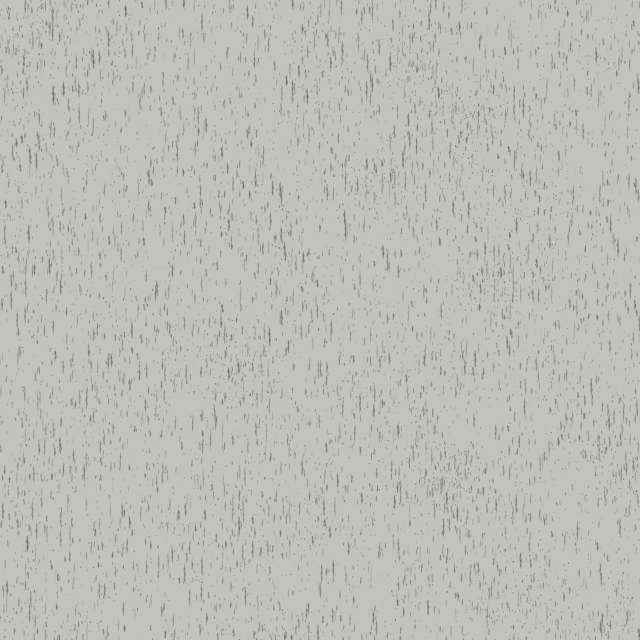
A three.js fragment shader for this texture:

```glsl
// Pale grey surface flecked with fine vertical dark scratches that gather in worn patches.
varying vec2 vUv;

float hash(vec2 p) {
  return fract(sin(dot(p, vec2(127.1, 311.7))) * 43758.545);
}

vec2 hash2(vec2 p) {
  return vec2(hash(p), hash(p + vec2(37.3, 91.7)));
}

// Cellular blobs of wear: few strong, most faint, with warped outlines
float wornPatches(vec2 uv) {
  vec2 warped = uv * 5.0;
  warped += 0.13 * sin(warped.yx * vec2(7.0, 5.0) + 1.3);
  warped += 0.06 * sin(warped.yx * vec2(19.0, 16.0));
  vec2 cell = floor(warped);
  float wear = 0.0;
  for (int j = -1; j <= 1; j++) {
    for (int i = -1; i <= 1; i++) {
      vec2 id = cell + vec2(float(i), float(j));
      vec2 offset = warped - id - hash2(id + 5.0);
      float strength = pow(hash(id + 23.0), 2.0);
      wear = max(wear, strength * exp(-14.0 * dot(offset, offset)));
    }
  }
  return wear;
}

// Broad, faint drift in how many scratches there are
float drift(vec2 uv) {
  return 0.5 * sin(uv.x * 17.0 + 2.0 * sin(uv.y * 11.0))
       + 0.5 * sin(uv.y * 21.0 + 2.5 * sin(uv.x * 13.0 + 1.0));
}

// One blunt, ragged scratch per cell; share is the chance that it is present.
// size holds the largest half width and half length in canvas units.
float scratches(vec2 uv, vec2 grid, vec2 size, float share, float seed) {
  vec2 cell = floor(uv * grid);
  float ink = 0.0;
  for (int j = -1; j <= 1; j++) {
    for (int i = -1; i <= 1; i++) {
      vec2 id = cell + vec2(float(i), float(j));
      vec2 p = uv - (id + hash2(id + seed)) / grid;
      vec2 vary = hash2(id + seed + 61.0);
      float present = smoothstep(0.0, 0.06, share - hash(id + seed + 17.0));
      float tone = mix(0.4, 1.0, hash(id + seed + 29.0));

      // Blunt ends, slight lean and an uneven width
      float along = p.y / (size.y * mix(0.3, 1.0, vary.y * vary.y));
      float phase = 6.28 * vary.x;
      p.x += p.y * 0.08 * (vary.x - 0.5) + 0.0003 * sin(p.y * 480.0 + phase);
      float ragged = 1.0 + 0.3 * sin(p.y * 700.0 + phase * 3.0);
      float taper = 1.0 - along * along * along * along;
      float halfWidth = size.x * mix(0.4, 1.0, vary.x) * ragged * taper;
      float edge = abs(p.x) - max(halfWidth, -0.003);
      ink = max(ink, present * tone * (1.0 - smoothstep(-0.0014, 0.0014, edge)));
    }
  }
  return ink;
}

void main() {
  float wear = wornPatches(vUv);
  float spread = drift(vUv);

  // Long scratches, short nicks and tiny specks
  float ink = scratches(vUv, vec2(98.0, 46.0), vec2(0.0012, 0.015),
                        0.38 + 0.1 * spread + 0.4 * wear, 3.0);
  ink = max(ink, scratches(vUv, vec2(155.0, 78.0), vec2(0.0008, 0.006),
                           0.21 + 0.06 * spread + 0.65 * wear, 41.0));
  ink = max(ink, scratches(vUv, vec2(230.0, 180.0), vec2(0.0006, 0.0022),
                           0.12 + 0.03 * spread + 0.5 * wear, 83.0));

  vec3 paleGrey = vec3(0.76, 0.76, 0.75);
  vec3 darkGrey = vec3(0.42, 0.42, 0.41);
  gl_FragColor = vec4(mix(paleGrey, darkGrey, ink), 1.0);
}
```
